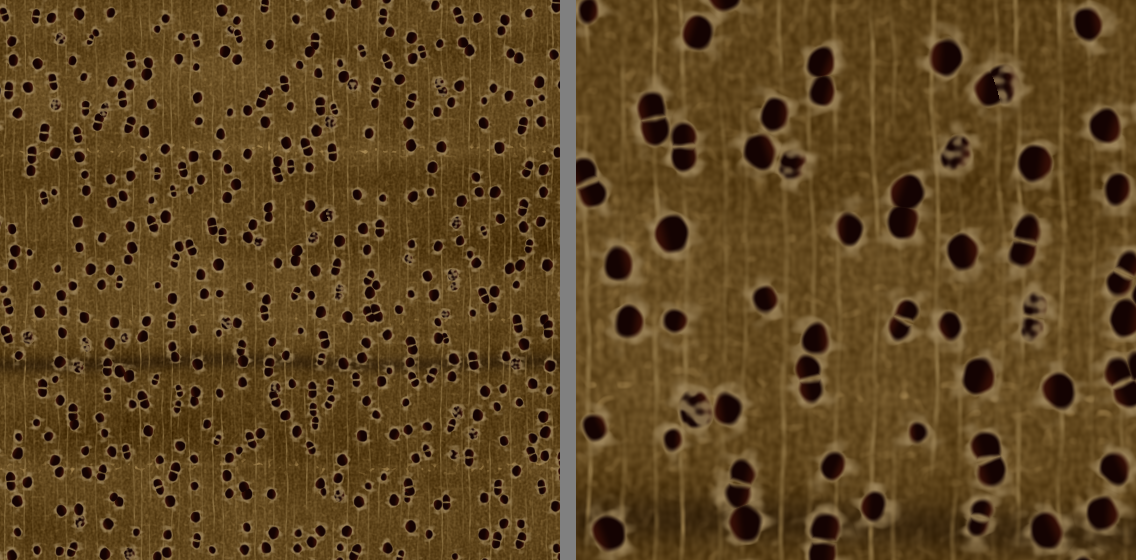
Left: the whole. Right: its middle third, enlarged.
Write a Shadertoy shader that draws this texture.

```glsl
// End grain of a diffuse-porous hardwood: brown ground with soft growth bands,
// thin beaded vertical rays, and scattered dark oval pores with pale ragged rims.
// Pores come from a jittered grid; tone and raggedness from gradient noise.

const vec3 WOOD_DARK  = vec3(0.275, 0.178, 0.030);
const vec3 WOOD_LIGHT = vec3(0.465, 0.355, 0.175);
const vec3 RAY_COLOR  = vec3(0.54, 0.435, 0.25);
const vec3 RIM_COLOR  = vec3(0.61, 0.515, 0.35);
const vec3 PORE_DEEP  = vec3(0.08, 0.012, 0.006);
const vec3 PORE_RED   = vec3(0.25, 0.07, 0.025);

const float PORE_GRID = 24.0;
const float RAY_COUNT = 54.0;
const vec2  PORE_RADII = vec2(0.0086, 0.0100);

vec3 hash3(vec2 p) {
    vec3 q = fract(p.xyx * vec3(0.1031, 0.1030, 0.0973));
    q += dot(q, q.yxz + 33.33);
    return fract((q.xxy + q.yzz) * q.zyx);
}

float cornerSlope(vec2 cell, vec2 offset) {
    float angle = 6.2832 * hash3(cell).x;
    return dot(vec2(cos(angle), sin(angle)), offset);
}

// Gradient noise, roughly -0.7 to 0.7
float gradientNoise(vec2 p) {
    vec2 i = floor(p), f = p - i;
    vec2 u = f * f * f * (f * (f * 6.0 - 15.0) + 10.0);
    vec2 e = vec2(1.0, 0.0);
    return mix(mix(cornerSlope(i, f), cornerSlope(i + e, f - e), u.x),
               mix(cornerSlope(i + e.yx, f - e.yx), cornerSlope(i + 1.0, f - 1.0), u.x), u.y);
}

float band(float y, float center, float width) {
    float d = (y - center) / width;
    return exp(-d * d);
}

float ellipseDist(vec2 p, vec2 radii) {
    return (length(p / radii) - 1.0) * min(radii.x, radii.y);
}

// Distance to one pore, or to a stacked pair split by a thin wall
float poreDist(vec2 q, vec2 radii, bool paired) {
    if (!paired) return ellipseDist(q, radii);
    vec2 lobe = vec2(q.x, abs(q.y) - radii.y * 0.64);
    return max(ellipseDist(lobe, radii * 0.88), 0.0016 - abs(q.y));
}

// Nearest pore: distance, sideways position inside it, random id
vec3 nearestPore(vec2 p) {
    vec3 nearest = vec3(1.0, 0.0, 0.0);
    vec2 home = floor(p * PORE_GRID);
    for (int j = -1; j <= 1; j++)
    for (int i = -1; i <= 1; i++) {
        vec2 cell = home + vec2(i, j);
        vec3 place = hash3(cell + 71.0);
        vec3 kind = hash3(cell + 193.0);
        if (place.z > 0.77) continue;
        vec2 q = p - (cell + 0.5 + 0.84 * (place.xy - 0.5)) / PORE_GRID;
        float tilt = (kind.z - 0.5) * 0.9;
        q = mat2(cos(tilt), sin(tilt), -sin(tilt), cos(tilt)) * q;
        vec2 radii = PORE_RADII * mix(0.55, 1.10, sqrt(kind.x));
        float d = poreDist(q, radii, kind.y < 0.24);
        if (d < nearest.x) nearest = vec3(d, q.x / radii.x, fract(kind.z * 37.0));
    }
    return nearest;
}

// Coverage of thin vertical rays, uneven in spacing and broken along their length
float rays(vec2 p, float blur) {
    float x = p.x + 0.006 * gradientNoise(p * vec2(7.0, 5.0))
                  + 0.0030 * gradientNoise(p * vec2(28.0, 24.0));
    float home = floor(x * RAY_COUNT);
    float cover = 0.0;
    for (int i = -1; i <= 1; i++) {
        vec3 r = hash3(vec2(home + float(i), 417.0));
        float d = abs(x - (home + float(i) + 0.15 + 0.7 * r.x) / RAY_COUNT);
        float line = 1.0 - smoothstep(0.0, 0.0009 + blur, d);
        cover = max(cover, line * mix(0.35, 0.90, r.y));
    }
    float broken = smoothstep(-0.45, 0.15, gradientNoise(p * vec2(45.0, 17.0)));
    float beads = 0.9 + 0.9 * gradientNoise(p * vec2(90.0, 110.0));
    return clamp(cover * broken * beads, 0.0, 1.0);
}

// Ground colour with growth bands, fine vertical fibre and pale flecks
vec3 woodGround(vec2 p) {
    float y = p.y + 0.012 * gradientNoise(vec2(p.x * 4.0, 3.7));
    float tone = 0.48 + 0.36 * gradientNoise(vec2(p.x * 1.6, y * 9.0) + 5.0);
    tone += 0.22 * gradientNoise(p * vec2(28.0, 3.0));
    tone += 0.34 * gradientNoise(p * vec2(200.0, 60.0));
    tone += 0.42 * gradientNoise(p * vec2(235.0, 200.0));
    tone += 0.18 * band(y, 0.49, 0.05) + 0.12 * band(y, 0.84, 0.06);
    tone -= 0.20 * (band(y, 0.92, 0.025) + band(y, 0.69, 0.03));
    tone -= 0.20 * (band(y, 0.56, 0.025) + band(y, 0.24, 0.05));
    tone -= 0.14 * band(y, 0.365, 0.035);
    float paleLine = band(y, 0.733, 0.009) + band(y, 0.167, 0.008) + 0.6 * band(y, 0.43, 0.008);
    float fleck = smoothstep(0.18, 0.5, gradientNoise(p * vec2(105.0, 120.0) + 31.0));
    tone += paleLine * (0.18 + 0.8 * fleck) + 0.32 * fleck;
    vec3 color = mix(WOOD_DARK, WOOD_LIGHT, tone);
    return color * (1.0 - vec3(0.33, 0.37, 0.42) * band(y, 0.353, 0.014));
}

void mainImage(out vec4 fragColor, in vec2 fragCoord) {
    vec2 p = fragCoord / iResolution.y;
    float blur = max(0.9 / iResolution.y, 0.0017);
    vec3 color = mix(woodGround(p), RAY_COLOR, rays(p, blur));

    // Pale ragged rims with short sideways spurs
    vec3 pore = nearestPore(p);
    float ragged = gradientNoise(p * vec2(85.0, 125.0));
    float grit = gradientNoise(p * 210.0);
    float d = pore.x + 0.0018 * gradientNoise(p * 95.0);
    float reach = max(d - 0.0006, 0.0) / max(0.0036 + 0.0085 * ragged, 0.0012);
    float rim = exp(-reach * reach) * (0.72 + 0.45 * ragged + 0.35 * grit);
    color = mix(color, RIM_COLOR, clamp(rim, 0.0, 1.0));

    // Dark cavities with a reddish side wall, a few partly filled
    float redSide = smoothstep(0.0, 1.0, pore.y * sign(pore.z - 0.4));
    vec3 cavity = mix(PORE_DEEP, PORE_RED, redSide * 0.8);
    float filling = step(0.93, pore.z) * smoothstep(-0.35, 0.35, gradientNoise(p * 150.0));
    cavity = mix(cavity, RIM_COLOR, filling * 0.8);
    color = mix(color, cavity, 1.0 - smoothstep(-blur, blur, d));

    fragColor = vec4(color, 1.0);
}
```
